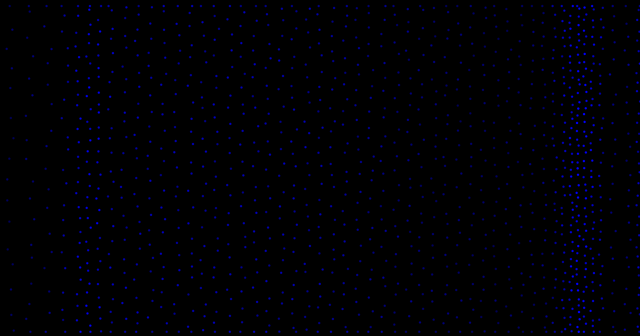
A WebGL 2 fragment shader for this pattern:

```glsl
#version 300 es
precision highp float;
// Scattered blue dots that crowd into two bright vertical bands on black.

uniform vec2 u_resolution;
out vec4 fragColor;

const float LEFT_BAND = 0.137;
const float RIGHT_BAND = 0.907;
const float RIGHT_EDGE = 0.997;
const float RISE = 0.13;           // where the sparse left margin ends
const float FALL = 0.935;          // where the sparse right gap begins
const float DOT_RADIUS = 0.0055;   // in canvas heights
const float BOTTOM_ROW = 0.0125;
const float TOP_ROW = 0.982;
const float JITTER = 0.46;

vec3 hash3(vec2 p) {
    vec3 q = fract(p.xyx * vec3(0.1031, 0.1030, 0.0973));
    q += dot(q, q.yxz + 33.33);
    return fract((q.xxy + q.yzz) * q.zyx);
}

// Smooth switch from -1 to 1, limited to a safe range.
float swing(float x, float center, float width) {
    return tanh(clamp((x - center) / width, -9.0, 9.0));
}

// Smooth peak of height 1, the derivative of swing.
float peak(float x, float center, float width) {
    float t = swing(x, center, width);
    return 1.0 - t * t;
}

// Smooth step of height 1 and its integral.
float rise(float x, float center, float width) {
    return 0.5 + 0.5 * swing(x, center, 2.0 * width);
}

float riseIntegral(float x, float center, float width) {
    float t = x - center;
    return max(t, 0.0) + width * log(1.0 + exp(-min(abs(t) / width, 18.0)));
}

// Number of dot columns left of x.
float columnCount(float x) {
    return 2.4 + 33.0 * x + 3.0 * x * x
        + 14.0 * riseIntegral(x, RISE, 0.03)
        - 16.0 * riseIntegral(x, FALL, 0.01)
        + 0.58 * swing(x, LEFT_BAND, 0.025)
        + 1.5 * swing(x, RIGHT_BAND, 0.035)
        + 0.4 * swing(x, RIGHT_EDGE, 0.012);
}

// Columns per canvas width at x, the slope of columnCount.
float columnDensity(float x) {
    return 33.0 + 6.0 * x
        + 14.0 * rise(x, RISE, 0.03)
        - 16.0 * rise(x, FALL, 0.01)
        + 23.2 * peak(x, LEFT_BAND, 0.025)
        + 42.9 * peak(x, RIGHT_BAND, 0.035)
        + 33.3 * peak(x, RIGHT_EDGE, 0.012);
}

// Inverts columnCount by bisection.
float columnPosition(float count) {
    float low = -0.15, high = 1.15;
    for (int i = 0; i < 16; i++) {
        float middle = 0.5 * (low + high);
        if (columnCount(middle) < count) low = middle;
        else high = middle;
    }
    return 0.5 * (low + high);
}

float brightness(float x) {
    float base = mix(0.42, 0.68, smoothstep(0.0, 0.2, x))
        - 0.27 * smoothstep(0.4, 0.8, x);
    return base + 0.28 * peak(x, LEFT_BAND, 0.03)
        + 0.6 * peak(x, RIGHT_BAND, 0.035)
        + 0.3 * peak(x, RIGHT_EDGE, 0.012);
}

float softDot(vec2 offset, float radius) {
    return 1.0 - smoothstep(0.15 * radius, radius, length(offset));
}

// Brightest dot of one staggered column at the point uv.
float columnDots(vec2 uv, float column, float aspect) {
    float center = columnPosition(column + 0.5);
    float density = columnDensity(center);
    float rows = max(1.0, round(0.455 * density));
    float stagger = 0.5 * mod(column, 2.0);
    float height = (uv.y - BOTTOM_ROW) / (TOP_ROW - BOTTOM_ROW);
    float nearRow = floor(height * rows - stagger);
    float light = 0.0;
    for (int j = -1; j <= 2; j++) {
        float row = nearRow + float(j);
        if (row + 2.0 * stagger < 0.0 || row > rows) continue;
        vec3 random = hash3(vec2(column + 17.0, row + 5.0));
        vec2 shift = JITTER * (random.xy - 0.5);
        // Dots pushed past the margins gather in the outer rows.
        float level = clamp((row + stagger + shift.y) / rows, 0.0, 1.0);
        vec2 position = vec2(center + shift.x / density,
                             mix(BOTTOM_ROW, TOP_ROW, level));
        vec2 offset = (uv - position) * vec2(aspect, 1.0);
        float strength = brightness(position.x) * mix(0.8, 1.15, random.z);
        light = max(light, strength * softDot(offset, DOT_RADIUS));
    }
    return light;
}

void main() {
    vec2 uv = gl_FragCoord.xy / u_resolution;
    float aspect = u_resolution.x / u_resolution.y;
    float column = floor(columnCount(uv.x));

    // Neighbouring columns may spill into this one.
    float light = 0.0;
    for (int i = -1; i <= 1; i++) {
        light = max(light, columnDots(uv, column + float(i), aspect));
    }
    fragColor = vec4(0.0, 0.0, min(light, 1.0), 1.0);
}
```
